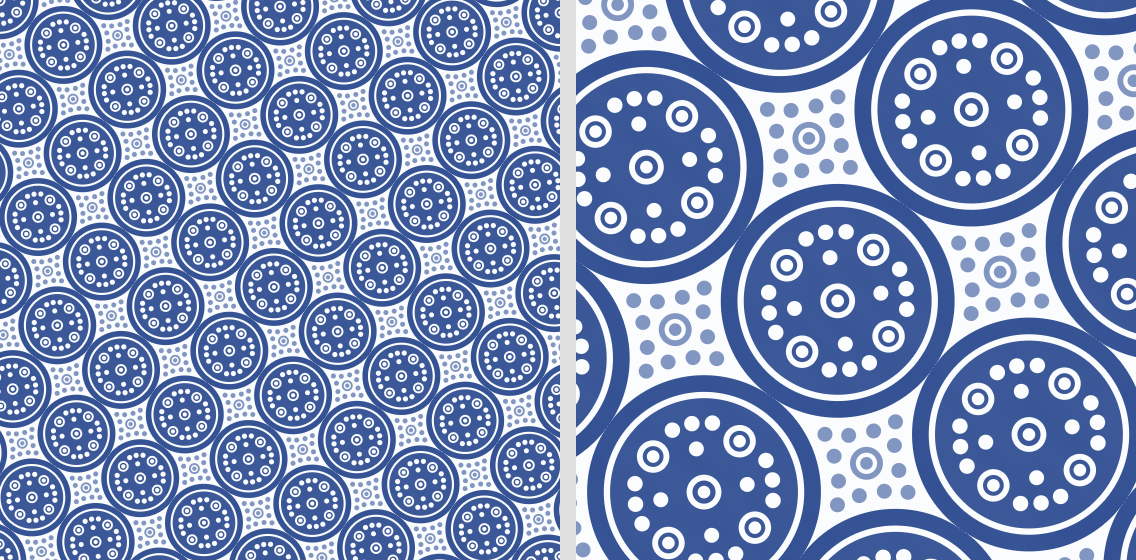
Left, the full canvas; right, a detail of the centre.
Reproduce this pattern procedurally as a Shadertoy shader.

```glsl
// Tilted square grid of dotted blue medallions with pale rosettes in the gaps.

const float PITCH = 0.1389;                // grid spacing, fraction of canvas height
const vec2 GRID_ORIGIN = vec2(0.4891, 0.4876);
const float TILT = -0.610;                 // grid rotation in radians

const vec3 PAPER = vec3(0.985, 0.99, 0.995);
const vec3 INK_LIGHT = vec3(0.24, 0.35, 0.60);
const vec3 INK_DARK = vec3(0.19, 0.31, 0.57);
const vec3 ROSETTE_INK = vec3(0.51, 0.59, 0.76);

float hash21(vec2 p) {
    vec3 h = fract(p.xyx * 0.1031);
    h += dot(h, h.yzx + 33.33);
    return fract((h.x + h.y) * h.z);
}

float valueNoise(vec2 p) {
    vec2 cell = floor(p), f = fract(p);
    f = f * f * (3.0 - 2.0 * f);
    float low = mix(hash21(cell), hash21(cell + vec2(1, 0)), f.x);
    float high = mix(hash21(cell + vec2(0, 1)), hash21(cell + vec2(1, 1)), f.x);
    return mix(low, high, f.y);
}

vec2 rotate(vec2 p, float angle) {
    float c = cos(angle), s = sin(angle);
    return vec2(c * p.x - s * p.y, s * p.x + c * p.y);
}

vec2 polar(float radius, float degrees) {
    return radius * vec2(cos(radians(degrees)), sin(radians(degrees)));
}

// Mirrors the plane into the octant between 0 and 45 degrees.
vec2 foldOctant(vec2 p) {
    p = abs(p);
    return p.x > p.y ? p : p.yx;
}

float dotDist(vec2 p, vec2 center, float radius) {
    return length(p - center) - radius;
}

float ringDist(vec2 p, vec2 center, float radius, float halfWidth) {
    return abs(length(p - center) - radius) - halfWidth;
}

// Ring with a dot in its middle.
float eyeDist(vec2 p, vec2 center, float radius) {
    return min(ringDist(p, center, radius, 0.0125), dotDist(p, center, 0.027));
}

float coverage(float dist, float pixel) {
    return clamp(0.5 - dist / pixel, 0.0, 1.0);
}

// White details inside a medallion.
float medallionDist(vec2 p) {
    vec2 q = foldOctant(p);
    float d = ringDist(q, vec2(0), 0.416, 0.0135);
    d = min(d, eyeDist(q, vec2(0), 0.062));
    d = min(d, eyeDist(q, vec2(0.266, 0), 0.057));
    d = min(d, dotDist(q, polar(0.188, 45.0), 0.032));
    d = min(d, dotDist(q, polar(0.298, 45.0), 0.033));
    return min(d, dotDist(q, polar(0.298, 28.0), 0.033));
}

// Eye, eight dots around it and four dots toward the gap corners.
float rosetteDist(vec2 p) {
    vec2 q = foldOctant(p);
    float d = eyeDist(q, vec2(0), 0.058);
    d = min(d, dotDist(q, polar(0.142, 22.5), 0.032));
    return min(d, dotDist(q, vec2(0.217, 0), 0.032));
}

void mainImage(out vec4 fragColor, in vec2 fragCoord) {
    vec2 uv = fragCoord / iResolution.y;
    float pixel = 1.0 / (iResolution.y * PITCH);

    // Grid coordinates: medallions on whole numbers, rosettes halfway between
    vec2 grid = rotate(uv - GRID_ORIGIN, -TILT) / PITCH;
    vec2 medallion = fract(grid + 0.5) - 0.5;
    vec2 rosette = fract(grid) - 0.5;

    // Faint brushed variation, a little darker on the rim
    float brush = valueNoise(rotate(uv, 0.8) * vec2(25.0, 110.0));
    float rim = smoothstep(0.40, 0.43, length(medallion));
    vec3 ink = mix(INK_LIGHT, INK_DARK, 0.35 * brush + 0.45 * rim);

    vec3 color = mix(PAPER, ROSETTE_INK, coverage(rosetteDist(rosette), pixel));
    color = mix(color, ink, coverage(length(medallion) - 0.501, pixel));
    color = mix(color, PAPER, coverage(medallionDist(medallion), pixel));
    fragColor = vec4(color, 1.0);
}
```
